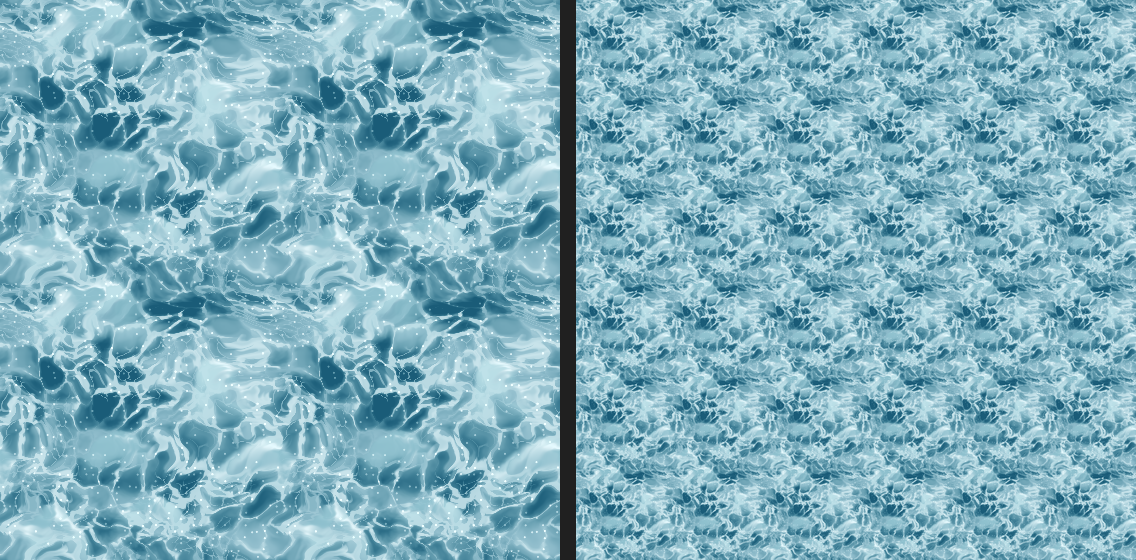
Left: one tile. Right: repeated 3 by 3.
Write a Shadertoy shader that draws this texture.

```glsl
// Churning sea foam, two tiles across and two down. Warped cellular nets form
// the foam lace over teal pools, arched crests add smooth pale swells, and
// all noise wraps on the tile so every edge joins its opposite.

const float REPEATS = 2.0;

// Integer hash of a lattice cell, wrapped to the period
vec2 hash2(vec2 cell, vec2 period, int seed) {
    ivec2 c = ivec2(floor(mod(cell + 0.5, period)));
    uvec3 v = uvec3(ivec3(c, seed)) * 1664525u + 1013904223u;
    for (int i = 0; i < 2; i++) {
        v.x += v.y * v.z;
        v.y += v.z * v.x;
        v.z += v.x * v.y;
        v ^= v >> 16u;
    }
    return vec2(v.xy >> 16u) / 65536.0;
}

float noise(vec2 p, vec2 period, int seed) {
    vec2 i = floor(p), f = fract(p);
    f = f * f * f * (f * (f * 6.0 - 15.0) + 10.0);
    float a = hash2(i, period, seed).x;
    float b = hash2(i + vec2(1, 0), period, seed).x;
    float c = hash2(i + vec2(0, 1), period, seed).x;
    float d = hash2(i + vec2(1, 1), period, seed).x;
    return mix(mix(a, b, f.x), mix(c, d, f.x), f.y);
}

// Layered noise over the unit tile
float fbm(vec2 p, vec2 period, int seed) {
    float sum = 0.0, amp = 0.53;
    for (int i = 0; i < 4; i++) {
        sum += amp * noise(p * period, period, seed + i);
        period *= 2.0;
        amp *= 0.5;
    }
    return sum;
}

vec2 warp(vec2 p, vec2 period, float amount, int seed) {
    return p + amount * (vec2(fbm(p, period, seed), fbm(p, period, seed + 7)) - 0.5);
}

// Cellular net: x = gap to the cell border, y = random value of the cell
vec2 cellNet(vec2 p, vec2 period, int seed) {
    vec2 q = p * period, base = floor(q);
    float near = 9.0, second = 9.0, id = 0.0;
    for (int y = -1; y <= 1; y++)
    for (int x = -1; x <= 1; x++) {
        vec2 cell = base + vec2(x, y);
        vec2 h = hash2(cell, period, seed);
        float d = length(cell + 0.1 + 0.8 * h - q);
        if (d < near) { second = near; near = d; id = h.y; }
        else second = min(second, d);
    }
    return vec2(second - near, id);
}

vec2 wrapOffset(vec2 p, vec2 center) { return fract(p - center + 0.5) - 0.5; }

// Arched swell: x = body coverage, y = bright lip along the arch
vec2 crest(vec2 p, vec2 center, vec2 size) {
    vec2 u = wrapOffset(p, center) / size;
    float below = -u.y - u.x * u.x;
    float side = smoothstep(1.3, 0.4, abs(u.x));
    float body = side * smoothstep(-0.15, 0.1, below) * smoothstep(1.6, 0.3, below);
    float lip = side * exp(-pow((below - 0.12) / 0.16, 2.0));
    return vec2(body, lip);
}

// Sea colours from deep water to white foam
vec3 seaColor(float tone) {
    vec3 ramp[6] = vec3[6](vec3(0.10, 0.36, 0.47), vec3(0.25, 0.50, 0.59),
        vec3(0.40, 0.62, 0.69), vec3(0.55, 0.73, 0.79),
        vec3(0.69, 0.83, 0.87), vec3(0.86, 0.94, 0.96));
    float t = clamp(tone, 0.0, 1.0) * 5.0;
    int i = min(int(t), 4);
    return mix(ramp[i], ramp[i + 1], t - float(i));
}

void mainImage(out vec4 fragColor, in vec2 fragCoord) {
    vec2 p = fract(fragCoord / iResolution.xy * REPEATS);
    vec2 flow = warp(p, vec2(3, 4), 0.24, 10);
    vec2 q = warp(flow, vec2(13, 15), 0.045, 30);

    // Large swells and deep pools: centre, then size
    vec4 crests[6] = vec4[6](vec4(0.33, 0.99, 0.23, 0.14), vec4(0.78, 0.68, 0.10, 0.14),
        vec4(0.42, 0.46, 0.13, 0.09), vec4(0.19, 0.20, 0.10, 0.12),
        vec4(0.91, 0.42, 0.14, 0.10), vec4(0.56, 0.24, 0.13, 0.07));
    vec3 pools[5] = vec3[5](vec3(0.62, 0.88, 0.09), vec3(0.40, 0.72, 0.10),
        vec3(0.63, 0.04, 0.11), vec3(0.36, 0.57, 0.08), vec3(0.82, 0.20, 0.09));
    vec2 swell = vec2(0.0);
    float pool = 0.0;
    vec2 soft = mix(p, q, 0.6);
    for (int i = 0; i < 6; i++) swell = max(swell, crest(soft, crests[i].xy, crests[i].zw));
    for (int i = 0; i < 5; i++) {
        vec2 d = wrapOffset(soft, pools[i].xy) / pools[i].z;
        pool = max(pool, exp(-dot(d, d)));
    }

    // Foam net of uneven width, pierced by small holes
    vec2 net = cellNet(q, vec2(9, 11), 50);
    vec2 lace = cellNet(warp(q, vec2(17, 19), 0.03, 55), vec2(23, 29), 60);
    float patches = smoothstep(0.28, 0.72, fbm(flow, vec2(5, 6), 70));
    float width = mix(0.04, 0.44, patches) + 0.25 * swell.x - 0.12 * pool;
    float foam = 1.0 - smoothstep(width - 0.05, width + 0.06, net.x);
    foam *= 1.0 - 0.65 * smoothstep(0.30, 0.46, lace.x) * (1.0 - swell.x);
    float halo = 1.0 - smoothstep(width, width + 0.4, net.x);

    // Tones of water, silky foam and swells
    float depth = smoothstep(0.25, 0.75, fbm(q, vec2(6, 9), 80));
    float silk = fbm(warp(flow, vec2(6, 5), 0.16, 90), vec2(8, 13), 100);
    float ridge = smoothstep(0.72, 1.0, 1.0 - abs(2.0 * silk - 1.0));
    float water = 0.04 + 0.42 * depth + 0.14 * (net.y - 0.5) + 0.16 * halo - 0.14 * pool;
    float froth = 0.56 + 0.28 * smoothstep(0.3, 0.7, silk) + 0.2 * ridge;
    float tone = mix(water, froth, foam);
    float thread = (1.0 - smoothstep(0.03, 0.13, lace.x)) * smoothstep(0.35, 0.7, patches);
    tone = mix(tone, max(tone, 0.72), 0.7 * thread);
    tone = mix(tone, 0.55 + 0.38 * smoothstep(0.3, 0.7, silk), 0.72 * swell.x);
    tone += 0.28 * swell.y * ridge;

    // Fine spray
    vec2 grid = vec2(44), spot = p * grid;
    vec2 h = hash2(floor(spot), grid, 120);
    float drop = 1.0 - smoothstep(0.08, 0.24, length(fract(spot) - 0.3 - 0.4 * h));
    tone += 0.4 * drop * step(0.78, hash2(floor(spot), grid, 121).x);

    vec3 color = seaColor(tone);
    color = mix(color, vec3(0.66, 0.87, 0.90), 0.3 * swell.x * (1.0 - ridge));
    color += 0.09 * smoothstep(0.95, 1.2, tone);
    fragColor = vec4(min(color, 1.0), 1.0);
}
```
